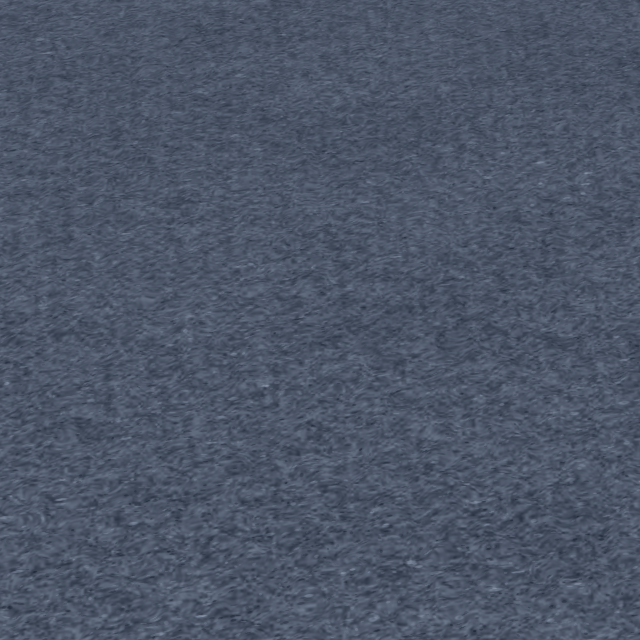
Write a WebGL 2 fragment shader that draws this texture.

```glsl
#version 300 es
precision highp float;
// Blue-grey asphalt seen at a slant: the ground is projected so that grains
// shrink and flatten with distance. Layers of stretched value noise make the
// grain; scattered elliptical flecks add pale chips and dark pits.

#define BASE_COLOR vec3(0.297, 0.337, 0.406)
#define TINT vec3(0.98, 1.0, 1.06)
#define PERSPECTIVE 0.25
#define SLANT 0.13
#define GRAIN_CELLS vec2(105.0, 205.0)
#define GRAIN_AMOUNT 0.125
#define FINE_AMOUNT 0.105
#define CLUMP_AMOUNT 0.06
#define BROAD_AMOUNT 0.028
#define CHIP_LIGHT 0.13
#define SPECK_LIGHT 0.07
#define PIT_DARK 0.07

uniform vec2 u_resolution;
out vec4 fragColor;

float hash(vec2 p) {
    return fract(sin(dot(p, vec2(127.1, 311.7))) * 43758.5453);
}

vec2 hash2(vec2 p) {
    return vec2(hash(p), hash(p + vec2(37.2, 17.9)));
}

// Smooth value noise, centred on zero
float noise(vec2 p) {
    vec2 cell = floor(p);
    vec2 f = fract(p);
    f = f * f * (3.0 - 2.0 * f);
    float low = mix(hash(cell), hash(cell + vec2(1.0, 0.0)), f.x);
    float high = mix(hash(cell + vec2(0.0, 1.0)), hash(cell + vec2(1.0, 1.0)), f.x);
    return mix(low, high, f.y) - 0.5;
}

// Soft ellipses, one per chosen cell, with random place, size and strength
float flecks(vec2 p, float chance, float seed) {
    vec2 home = floor(p);
    float cover = 0.0;
    for (int j = -1; j <= 1; j++) {
        for (int i = -1; i <= 1; i++) {
            vec2 cell = home + vec2(i, j);
            vec2 key = cell + seed;
            vec2 center = cell + hash2(key);
            vec2 radius = mix(vec2(0.2, 0.18), vec2(0.55, 0.42), hash2(key + 5.3));
            float d = length((p - center) / radius);
            float strength = mix(0.4, 1.0, hash(key + 9.1));
            float present = step(hash(key + 2.7), chance);
            cover = max(cover, present * strength * (1.0 - smoothstep(0.55, 1.25, d)));
        }
    }
    return cover;
}

void main() {
    vec2 uv = gl_FragCoord.xy / u_resolution;

    // Project the canvas onto the receding ground
    float depth = 1.0 / (1.0 - PERSPECTIVE * uv.y);
    vec2 ground = vec2(uv.x - 0.5, uv.y) * depth;
    ground.y -= SLANT * ground.x;

    // Bend the lattice a little so that rows do not line up
    vec2 bend = vec2(noise(ground * vec2(31.0, 47.0)),
                     noise(ground * vec2(37.0, 41.0) + 71.0));
    vec2 surface = ground + bend * vec2(0.012, 0.009);

    // Grain at several sizes
    float tone = GRAIN_AMOUNT * noise(surface * GRAIN_CELLS);
    tone += FINE_AMOUNT * noise(surface * GRAIN_CELLS * vec2(1.8, 1.3) + 19.4);
    tone += CLUMP_AMOUNT * noise(surface * GRAIN_CELLS * vec2(0.36, 0.4) + 53.8);

    // Pale specks and chips, dark pits
    tone += SPECK_LIGHT * flecks(surface * vec2(85.0, 165.0), 0.15, 11.0);
    tone += CHIP_LIGHT * flecks(ground * vec2(46.0, 105.0), 0.022, 43.0);
    tone -= PIT_DARK * flecks(surface * vec2(90.0, 175.0), 0.13, 87.0);

    // Contrast fades with distance; broad patches stay
    tone *= mix(1.12, 0.72, uv.y);
    tone += BROAD_AMOUNT * noise(ground * vec2(5.0, 11.0) + 7.0);

    fragColor = vec4(clamp(BASE_COLOR + tone * TINT, 0.0, 1.0), 1.0);
}
```
